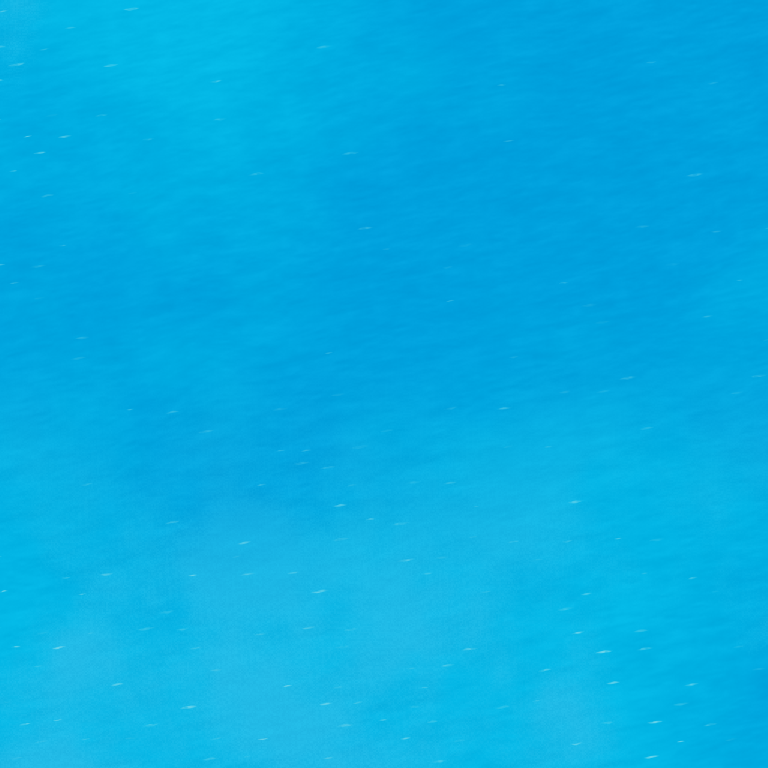
Reproduce this texture procedurally as a Shadertoy shader.

```glsl
const vec3 DEEP_WATER = vec3(0.000, 0.630, 0.868);
const vec3 MID_WATER = vec3(0.000, 0.688, 0.886);
const vec3 LIGHT_WATER = vec3(0.012, 0.722, 0.902);
const vec3 PALE_SHOAL = vec3(0.165, 0.735, 0.905);
const vec3 FOAM = vec3(0.52, 0.86, 0.92);
const float RIPPLE_TILT = 0.20;
const float RIPPLE_CONTRAST = 0.055;
const float GRAIN_CONTRAST = 0.016;
const vec2 CAP_CELLS = vec2(17.0, 42.0);
const vec2 CAP_HALF_SIZE = vec2(0.0125, 0.0016);
const float CAP_SLOPE = 0.14;

float hash(vec2 p) {
    return fract(sin(dot(p, vec2(127.1, 311.7))) * 43758.5453);
}

float valueNoise(vec2 p) {
    vec2 cell = floor(p), f = fract(p);
    f = f * f * (3.0 - 2.0 * f);
    float low = mix(hash(cell), hash(cell + vec2(1, 0)), f.x);
    float high = mix(hash(cell + vec2(0, 1)), hash(cell + vec2(1, 1)), f.x);
    return mix(low, high, f.y);
}

float fbm(vec2 p) {
    float sum = 0.0, weight = 0.5;
    for (int i = 0; i < 5; i++) {
        sum += weight * valueNoise(p);
        p = mat2(0.8, 0.6, -0.6, 0.8) * p * 2.03 + 17.3;
        weight *= 0.5;
    }
    return sum / 0.96875;
}

// Share of shallow water: strong near the bottom and the upper left corner
float shallowness(vec2 uv) {
    float bottom = 1.0 - smoothstep(0.12, 0.58, uv.y);
    float corner = 1.0 - smoothstep(0.08, 0.38, length(uv - vec2(0.0, 0.92)));
    return max(bottom, corner);
}

// Short slanted streaks, stretched along the wind
float ripples(vec2 uv) {
    float c = cos(RIPPLE_TILT), s = sin(RIPPLE_TILT);
    vec2 p = mat2(c, -s, s, c) * uv;
    p.y += 0.012 * (valueNoise(p * 11.0) - 0.5);
    float broad = valueNoise(p * vec2(20.0, 85.0));
    float fine = valueNoise(p * vec2(48.0, 190.0) + 31.0);
    float tiny = valueNoise(p * vec2(110.0, 300.0) + 57.0);
    return 0.4 * broad + 0.35 * fine + 0.25 * tiny - 0.5;
}

// One small tapered whitecap in some cells of a jittered grid
float whitecaps(vec2 uv, float shallow, float pixel) {
    vec2 grid = uv * CAP_CELLS;
    grid.x += 0.5 * mod(floor(grid.y), 2.0);
    vec2 cell = floor(grid);
    float size = mix(0.45, 1.0, hash(cell + 3.7));
    vec2 jitter = vec2(hash(cell + 11.3), hash(cell + 23.9)) - 0.5;
    vec2 q = (fract(grid) - 0.5 - jitter * vec2(0.5, 0.4)) / CAP_CELLS;
    q.y -= CAP_SLOPE * q.x + 0.0012 * (valueNoise(uv * 160.0) - 0.5);
    float along = q.x / (CAP_HALF_SIZE.x * size);
    float taper = max(0.0, 1.0 - along * along);
    float halfWidth = CAP_HALF_SIZE.y * size * taper;
    float body = 1.0 - smoothstep(-pixel, pixel, abs(q.y) - halfWidth);
    float broken = smoothstep(0.2, 0.75, valueNoise(uv * vec2(190.0, 330.0)));
    float present = step(hash(cell + 41.1), mix(0.10, 0.42, shallow));
    float strength = mix(0.15, 0.8, hash(cell + 5.2)) * mix(0.5, 1.0, shallow);
    return present * strength * body * taper * mix(0.45, 1.0, broken);
}

void mainImage(out vec4 fragColor, in vec2 fragCoord) {
    float side = min(iResolution.x, iResolution.y);
    vec2 uv = fragCoord / side;
    float shallow = shallowness(uv);

    // Broad soft drifts from deep to light water
    float drift = fbm(uv * vec2(2.6, 3.4) + vec2(4.2, 1.7));
    float tone = 0.48 + 1.35 * (drift - 0.5) + 0.32 * (shallow - 0.45);
    tone -= 0.30 * (uv.x - 0.5) * uv.y;
    tone = clamp(tone, 0.0, 1.0);
    vec3 color = mix(DEEP_WATER, MID_WATER, smoothstep(0.0, 0.55, tone));
    color = mix(color, LIGHT_WATER, smoothstep(0.45, 0.85, tone));

    // Hazy pale patches with a fine grain
    float patches = fbm(uv * vec2(4.2, 3.6) + vec2(8.1, 5.3));
    float grain = hash(floor(uv * 512.0)) - 0.5;
    float pale = smoothstep(0.48, 0.76, patches + 0.05 * grain) * shallow;
    color = mix(color, PALE_SHOAL, 0.8 * pale);

    // Surface texture and foam
    float texture_ = RIPPLE_CONTRAST * ripples(uv) * (1.0 - 0.5 * pale);
    texture_ += GRAIN_CONTRAST * grain * (0.4 + pale);
    color += texture_ * vec3(0.5, 1.0, 0.8);
    color = mix(color, FOAM, whitecaps(uv, shallow, 0.7 / side));

    fragColor = vec4(clamp(color, 0.0, 1.0), 1.0);
}
```
